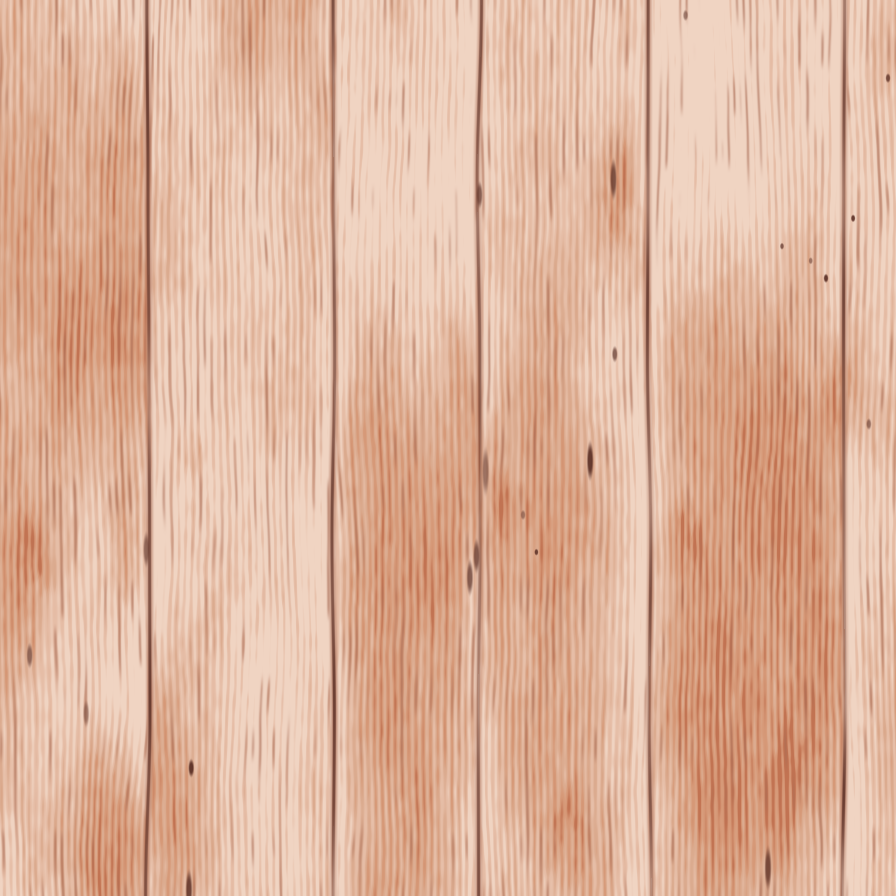
A three.js fragment shader for this texture:

```glsl
// Pale, rust-stained wooden planks standing upright with fine combed grain.
varying vec2 vUv;

const vec3 CREAM = vec3(0.94, 0.83, 0.76);
const vec3 PINE = vec3(0.90, 0.74, 0.65);
const vec3 TAN = vec3(0.86, 0.67, 0.56);
const vec3 AMBER = vec3(0.84, 0.60, 0.47);
const vec3 RUST = vec3(0.76, 0.45, 0.32);
const vec3 BROWN = vec3(0.66, 0.42, 0.33);
const vec3 CRACK = vec3(0.36, 0.19, 0.15);
const float GRAIN_LINES = 132.0;

float hash(vec2 p) {
  vec3 q = fract(vec3(p.xyx) * 0.1031);
  q += dot(q, q.yzx + 33.33);
  return fract((q.x + q.y) * q.z);
}

float noise(vec2 p) {
  vec2 i = floor(p), f = fract(p);
  f = f * f * (3.0 - 2.0 * f);
  return mix(mix(hash(i), hash(i + vec2(1.0, 0.0)), f.x),
             mix(hash(i + vec2(0.0, 1.0)), hash(i + vec2(1.0)), f.x), f.y);
}

float fbm(vec2 p) {
  float sum = 0.0, amp = 0.533;
  for (int i = 0; i < 4; i++) {
    sum += amp * noise(p);
    p = p * 2.03 + 11.7;
    amp *= 0.5;
  }
  return sum;
}

// Uneven plank joints: position of each of the five seams.
float seamX(float i) {
  return i < 0.5 ? 0.165 : i < 1.5 ? 0.372 : i < 2.5 ? 0.535 : i < 3.5 ? 0.725 : 0.941;
}

// Soft-edged ellipse, 1 inside and 0 outside.
float spot(vec2 p, vec2 center, vec2 radius, float soft) {
  return 1.0 - smoothstep(1.0 - soft, 1.0 + soft, length((p - center) / radius));
}

// Five-stop wood ramp from bleached to rusty.
vec3 woodRamp(float t) {
  vec3 c = mix(CREAM, PINE, smoothstep(0.10, 0.32, t));
  c = mix(c, TAN, smoothstep(0.32, 0.50, t));
  c = mix(c, AMBER, smoothstep(0.50, 0.65, t));
  return mix(c, RUST, smoothstep(0.65, 0.88, t));
}

// Rust blotches scattered at random, ragged along the grain.
float stains(vec2 p, float plank) {
  float sum = 0.0;
  float ragged = fbm(p * vec2(55.0, 16.0) + plank * 9.0);
  for (int i = 0; i < 12; i++) {
    float k = float(i);
    vec2 c = vec2((k + 0.2 + 0.6 * hash(vec2(k, 3.1))) / 12.0, hash(vec2(k, 8.7)));
    vec2 r = vec2(0.020, 0.05) * (0.7 + hash(vec2(k, 5.3)));
    sum += spot(p, c, r, 0.9) * (0.4 + 0.6 * hash(vec2(k, 6.4)));
  }
  return sum * smoothstep(0.2, 0.75, ragged);
}

// Short upright nicks and nail marks.
float nicks(vec2 p) {
  float mark = 0.0;
  for (int i = 0; i < 22; i++) {
    float k = float(i);
    vec2 c = vec2(hash(vec2(k, 21.3)), hash(vec2(k, 42.9)));
    float size = hash(vec2(k, 17.1));
    vec2 r = vec2(0.0016 + 0.0016 * size, 0.003 + 0.02 * size * size * size);
    mark = max(mark, spot(p, c, r, 0.45) * (0.45 + 0.5 * hash(vec2(k, 9.9))));
  }
  return mark;
}

void main() {
  vec2 p = vUv;

  // Find the plank and the signed distance to the closest seam.
  float plank = 0.0, seam = 0.0, side = 1.0;
  for (int i = 0; i < 5; i++) {
    float k = float(i);
    float d = p.x - seamX(k) - 0.005 * (noise(vec2(k * 7.0, p.y * 5.0)) - 0.5);
    plank += step(0.0, d);
    if (abs(d) < abs(side)) { side = d; seam = k; }
  }
  float gap = abs(side);

  // Combed grain, bent gently and broken along its length.
  float bend = 0.02 * fbm(p * vec2(7.0, 3.0) + plank * 17.0);
  float g = (p.x + bend) * GRAIN_LINES;
  float line = 0.5 - 0.5 * cos(6.28318 * g);
  float row = floor(g);
  float grain = line * mix(0.35, 1.0, noise(vec2(row * 7.3, p.y * 10.0)));
  float deep = line * line * smoothstep(0.62, 0.95, noise(vec2(row * 5.1 + 40.0, p.y * 18.0)));

  // Broad weathering, stains and fine fibre set the tone.
  float weather = fbm(p * vec2(8.0, 2.8) + plank * vec2(13.7, 5.9));
  float fibre = noise(p * vec2(260.0, 60.0));
  float tone = 0.36 + 1.15 * (weather - 0.5) + 0.38 * (grain - 0.34)
             + 0.14 * (fibre - 0.5) + 0.36 * stains(p, plank);
  float worn = smoothstep(0.028, 0.004, gap) * noise(vec2(seam * 5.0 + sign(side), p.y * 6.0));
  vec3 color = woodRamp(tone - 0.28 * worn);
  color = mix(color, BROWN, 0.55 * deep);

  // Seams: brown shoulder, darker broken core.
  float wear = noise(vec2(seam * 31.0 + 4.0, p.y * 9.0));
  float core = 1.0 - smoothstep(0.0006, 0.0026, gap);
  float shoulder = 1.0 - smoothstep(0.001, 0.006, gap);
  color = mix(color, BROWN, shoulder * (0.3 + 0.4 * wear));
  color = mix(color, CRACK, core * (0.25 + 0.6 * wear));

  color = mix(color, CRACK, nicks(p));
  gl_FragColor = vec4(color, 1.0);
}
```
